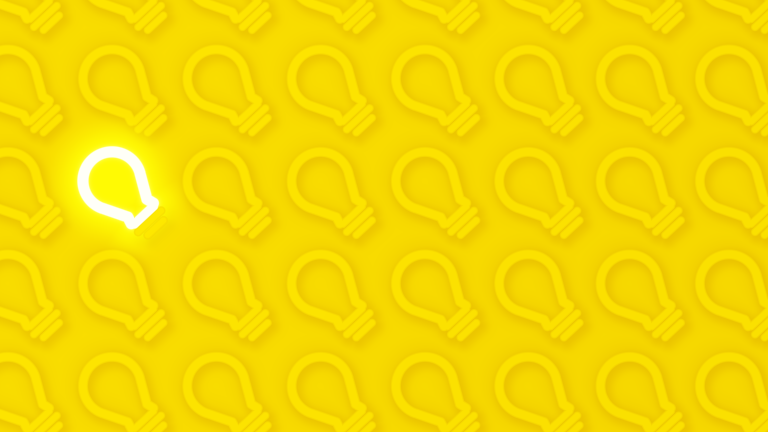
Reproduce this pattern procedurally as a Shadertoy shader.

```glsl
// Rows of raised yellow light bulbs on a yellow ground, one of them glowing white.
// Each bulb is a distance field of an arc, a tapered neck and three base bars;
// soft occlusion and an offset shadow give the relief. One unit is a bulb radius.

const ivec2 LIT_CELL = ivec2(-3, 0);

float segment(vec2 p, vec2 a, vec2 b) {
    vec2 pa = p - a, ba = b - a;
    return length(pa - ba * clamp(dot(pa, ba) / dot(ba, ba), 0.0, 1.0));
}

float bar(vec2 p, float along, float halfLength) {
    return segment(p, vec2(along, -halfLength), vec2(along, halfLength)) - 0.142;
}

// Turns the bulb so that x runs from the globe towards its base
vec2 toBulbAxes(vec2 p) {
    return vec2(dot(p, vec2(0.68, -0.73)), dot(p, vec2(0.73, 0.68)));
}

// Globe, neck and collar
float glassDistance(vec2 p) {
    vec2 m = vec2(p.x, abs(p.y));
    float d = segment(m, vec2(0.472, 0.879), vec2(1.28, 0.45));
    d = min(d, segment(m, vec2(1.28, 0.45), vec2(1.53, 0.52)));
    if (m.x * 0.879 < m.y * 0.472) d = min(d, abs(length(m) - 1.0));
    return min(d - 0.176, bar(p, 1.61, 0.45));
}

float baseDistance(vec2 p) {
    return min(bar(p, 1.90, 0.54), bar(p, 2.20, 0.37));
}

// Columns close up slightly towards the right
vec2 bulbCentre(vec2 cell) {
    float right = max(cell.x, 0.0);
    return vec2(1.41, 1.21) + cell * vec2(3.597, 3.534) - vec2(0.034 * right * right, 0.0);
}

float fieldDistance(vec2 p) {
    vec2 nearest = round((p - vec2(1.41, 1.21)) / vec2(3.57, 3.534));
    float d = 1e3;
    for (int j = -1; j <= 1; j++)
        for (int i = -1; i <= 1; i++) {
            vec2 q = toBulbAxes(p - bulbCentre(nearest + vec2(i, j)));
            d = min(d, min(glassDistance(q), baseDistance(q)));
        }
    return d;
}

vec3 yellow(float tone) {
    return mix(vec3(0.90, 0.73, 0.0), vec3(1.0, 0.91, 0.0), clamp(tone, 0.0, 1.0));
}

void mainImage(out vec4 fragColor, in vec2 fragCoord) {
    float pixel = 14.9 / iResolution.y;
    vec2 p = (fragCoord - 0.5 * iResolution.xy) * pixel;

    // Ground, darker to the lower right, with contact and cast shadows
    float d = fieldDistance(p);
    float shadow = 1.0 - smoothstep(-0.12, 0.32, fieldDistance(p + vec2(-0.12, 0.14)));
    float falloff = 0.09 * smoothstep(-9.0, 13.0, p.x - 0.5 * p.y);
    float ground = 0.78 - falloff - 0.24 * exp(-2.6 * max(d, 0.0)) - 0.24 * shadow;

    // Flat faces with a narrow rounded rim
    float face = 0.91 - falloff - 0.30 * (1.0 - smoothstep(0.0, 0.07, -d));
    float cover = smoothstep(0.7, -0.7, d / pixel);
    vec3 colour = yellow(mix(ground, face, cover));

    // Lit bulb: halo, filled globe and white tube; its base stays unlit
    vec2 q = toBulbAxes(p - bulbCentre(vec2(LIT_CELL)));
    float tube = glassDistance(q);
    float halo = max(min(tube, length(q) - 0.85), 0.0);
    float base = smoothstep(pixel, -pixel, baseDistance(q));
    float glow = exp(-1.9 * halo * halo) * (1.0 - 0.75 * base);
    colour = mix(colour, vec3(1.0, 0.98, 0.01), glow);
    colour += vec3(0.0, 0.02, 0.35) * exp(-16.0 * max(tube, 0.0)) * (1.0 - base);
    colour = mix(colour, vec3(1.0, 1.0, 0.97), smoothstep(0.9, -0.9, (tube - 0.015) / pixel));

    fragColor = vec4(min(colour, 1.0), 1.0);
}
```
